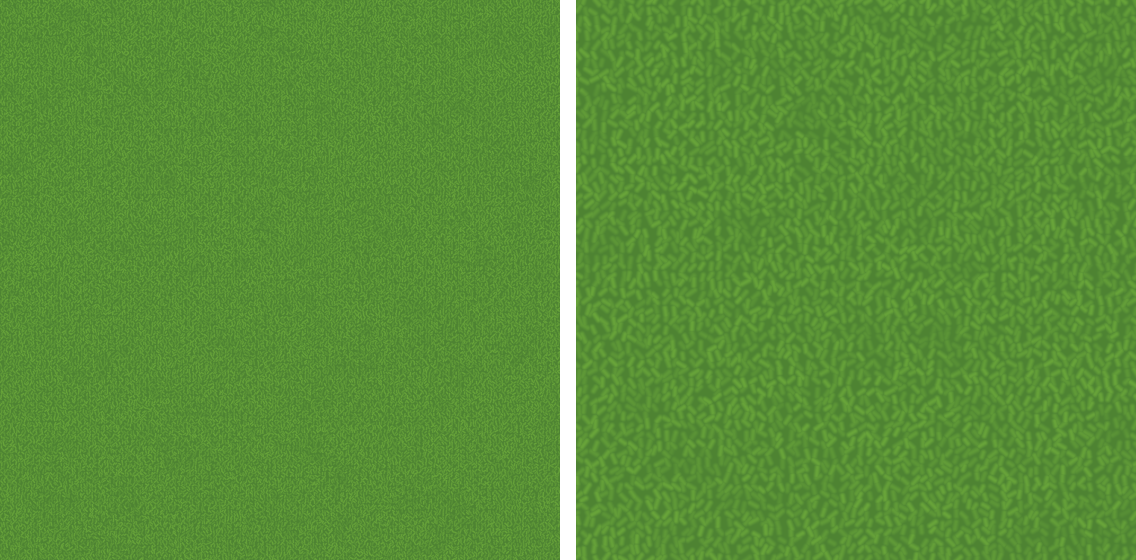
Left: the whole. Right: its middle third, enlarged.
This texture is drawn by a Shadertoy shader. Its source:

```glsl
// Dense green lawn of tiny slanted blades with faint, wide darker patches.

// Three random values per cell, without sine
vec3 hash3(vec2 cell) {
    vec3 p = fract(cell.xyx * vec3(0.1031, 0.1030, 0.0973));
    p += dot(p, p.yxz + 33.33);
    return fract((p.xxy + p.yzz) * p.zyx);
}

float valueNoise(vec2 p) {
    vec2 cell = floor(p), f = fract(p);
    f = f * f * (3.0 - 2.0 * f);
    float low = mix(hash3(cell).x, hash3(cell + vec2(1, 0)).x, f.x);
    float high = mix(hash3(cell + vec2(0, 1)).x, hash3(cell + vec2(1, 1)).x, f.x);
    return mix(low, high, f.y);
}

float segmentDistance(vec2 p, vec2 halfAxis) {
    float along = clamp(dot(p, halfAxis) / dot(halfAxis, halfAxis), -1.0, 1.0);
    return length(p - halfAxis * along);
}

// Amount of dark patch, small and wider than tall
float darkPatch(vec2 uv) {
    float broad = valueNoise(uv * vec2(23.0, 43.0) + 7.0);
    float ragged = valueNoise(uv * vec2(53.0, 87.0) + 51.0);
    return smoothstep(0.5, 0.85, 0.6 * broad + 0.4 * ragged);
}

void mainImage(out vec4 fragColor, in vec2 fragCoord) {
    vec2 uv = fragCoord / iResolution.y;
    float cellsPerCanvas = 190.0;
    vec2 p = uv * cellsPerCanvas;
    float softness = max(0.6 * cellsPerCanvas / iResolution.y, 0.25);
    float shade = darkPatch(uv);

    // Scattered blades: the brightest one covering the point wins
    float blade = 0.0;
    for (int y = -1; y <= 1; y++) {
        for (int x = -1; x <= 1; x++) {
            vec2 cell = floor(p) + vec2(x, y);
            vec3 place = hash3(cell + 17.0);
            vec3 form = hash3(cell + 283.0);
            float angle = mix(0.45, 2.65, place.z);
            vec2 halfAxis = mix(0.25, 0.48, form.x) * vec2(cos(angle), sin(angle));
            vec2 center = cell + 0.5 + 0.65 * (place.xy - 0.5);
            float d = segmentDistance(p - center, halfAxis) - 0.25;
            float cover = 1.0 - smoothstep(-softness, softness, d);
            float present = 1.0 - 0.35 * shade * step(0.4, form.y);
            blade = max(blade, cover * present * mix(0.5, 1.0, form.z));
        }
    }

    // Shaded soil green up to lit blade green
    vec3 color = mix(vec3(0.304, 0.513, 0.198), vec3(0.408, 0.643, 0.225), blade);
    fragColor = vec4(color, 1.0);
}
```
